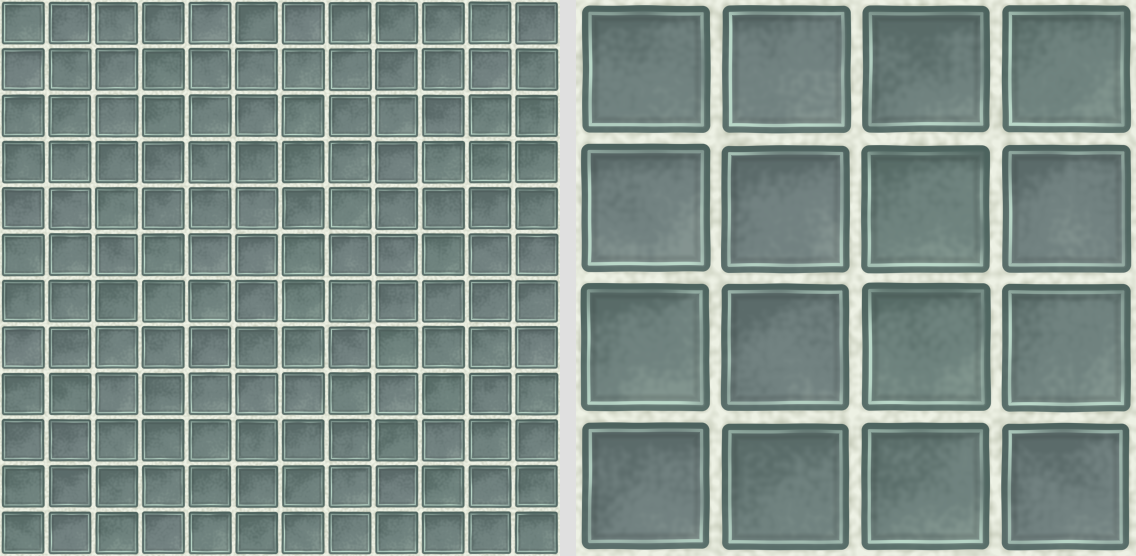
Left: the whole. Right: its middle third, enlarged.
Reproduce this pattern procedurally as a Shadertoy shader.

```glsl
const float TILES = 12.0;
const vec3 GROUT = vec3(0.93, 0.945, 0.895);
const vec3 GROUT_STAIN = vec3(0.77, 0.79, 0.72);
const vec3 GLAZE_DARK = vec3(0.35, 0.42, 0.41);
const vec3 GLAZE_MID = vec3(0.44, 0.51, 0.50);
const vec3 GLAZE_LIGHT = vec3(0.51, 0.58, 0.56);
const vec3 RIM_DARK = vec3(0.29, 0.38, 0.36);
const vec3 RIM_GLINT = vec3(0.73, 0.85, 0.79);

vec2 hash2(vec2 p) {
    vec3 q = fract(p.xyx * vec3(0.1031, 0.1030, 0.0973));
    q += dot(q, q.yzx + 33.33);
    return fract((q.xx + q.yz) * q.zy);
}

float cornerSlope(vec2 corner, vec2 offset, float period) {
    float angle = 6.28319 * hash2(mod(corner, period) + period).x;
    return dot(vec2(cos(angle), sin(angle)), offset);
}

// Gradient noise that wraps after a whole number of lattice cells
float wrappedNoise(vec2 uv, float period) {
    vec2 p = uv * period;
    vec2 i = floor(p);
    vec2 f = p - i;
    vec2 u = f * f * f * (f * (f * 6.0 - 15.0) + 10.0);
    vec2 e = vec2(1.0, 0.0);
    float low = mix(cornerSlope(i, f, period), cornerSlope(i + e, f - e, period), u.x);
    float high = mix(cornerSlope(i + e.yx, f - e.yx, period),
                     cornerSlope(i + 1.0, f - 1.0, period), u.x);
    return mix(low, high, u.y);
}

float roundedBox(vec2 p, float halfSize, float radius) {
    vec2 q = abs(p) - halfSize + radius;
    return length(max(q, 0.0)) + min(max(q.x, q.y), 0.0) - radius;
}

float softLine(float dist, float halfWidth, float blur) {
    return 1.0 - smoothstep(halfWidth - blur, halfWidth + blur, abs(dist));
}

vec3 groutColor(float grain, float blotch, float edgeDist) {
    float stain = 0.18 + 0.7 * grain + 0.5 * blotch;
    stain += 0.35 * (1.0 - smoothstep(0.0, 0.03, edgeDist));
    return mix(GROUT, GROUT_STAIN, clamp(stain, 0.0, 1.0));
}

vec3 glazeColor(vec2 p, vec2 variation, float cloud, float grain) {
    // Shade falls from the upper left, light pools at the lower right
    float light = 0.40 + 0.36 * p.x - 0.62 * p.y;
    light += 0.22 * (variation.x - 0.5) + 0.28 * cloud + 0.20 * grain;
    light -= 0.22 * smoothstep(0.22, 0.42, p.y);
    vec3 color = mix(GLAZE_DARK, GLAZE_MID, smoothstep(0.0, 0.5, light));
    color = mix(color, GLAZE_LIGHT, smoothstep(0.5, 0.9, light));
    return color + (variation.y - 0.5) * vec3(0.015, -0.005, 0.012);
}

vec3 addBevel(vec3 color, vec2 p, float dist, vec2 variation, float wear, float blur) {
    float lowerLeft = smoothstep(-0.30, 0.30, -p.x - p.y);
    float rim = smoothstep(-0.065, -0.025, dist);
    color = mix(color, RIM_DARK, rim * mix(0.85, 0.6, lowerLeft));

    // Thin reflection inside the dark rim, brightest at left and bottom
    float glint = softLine(dist + 0.057, 0.012, blur);
    float strength = mix(0.18 + 0.30 * variation.y, 0.65 + 0.30 * variation.x, lowerLeft);
    color = mix(color, RIM_GLINT, glint * clamp(strength + 0.5 * wear, 0.0, 1.0));

    // Soft inner shadow beyond the reflection
    float shadow = softLine(dist + 0.095, 0.018, 0.02);
    return color * (1.0 - 0.10 * shadow);
}

void mainImage(out vec4 fragColor, in vec2 fragCoord) {
    vec2 uv = fragCoord / iResolution.xy;
    vec2 cell = floor(uv * TILES);
    vec2 p = fract(uv * TILES) - 0.5;
    float blur = 0.75 * TILES / min(iResolution.x, iResolution.y);

    vec2 variation = hash2(cell + 7.0);
    vec2 jitter = (hash2(cell + 41.0) - 0.5) * 0.012;
    float cloud = wrappedNoise(uv, TILES * 3.0);
    float grain = wrappedNoise(uv, TILES * 16.0);

    // Slightly uneven tile outline
    float halfSize = 0.457 + 0.006 * (variation.x - 0.5);
    float dist = roundedBox(p - jitter, halfSize, 0.055) + 0.008 * cloud;

    vec3 glaze = glazeColor(p, variation, cloud, grain);
    glaze = addBevel(glaze, p - jitter, dist, variation, cloud, blur);
    vec3 grout = groutColor(grain, cloud, dist);

    float coverage = 1.0 - smoothstep(-blur, blur, dist);
    fragColor = vec4(mix(grout, glaze, coverage), 1.0);
}
```
